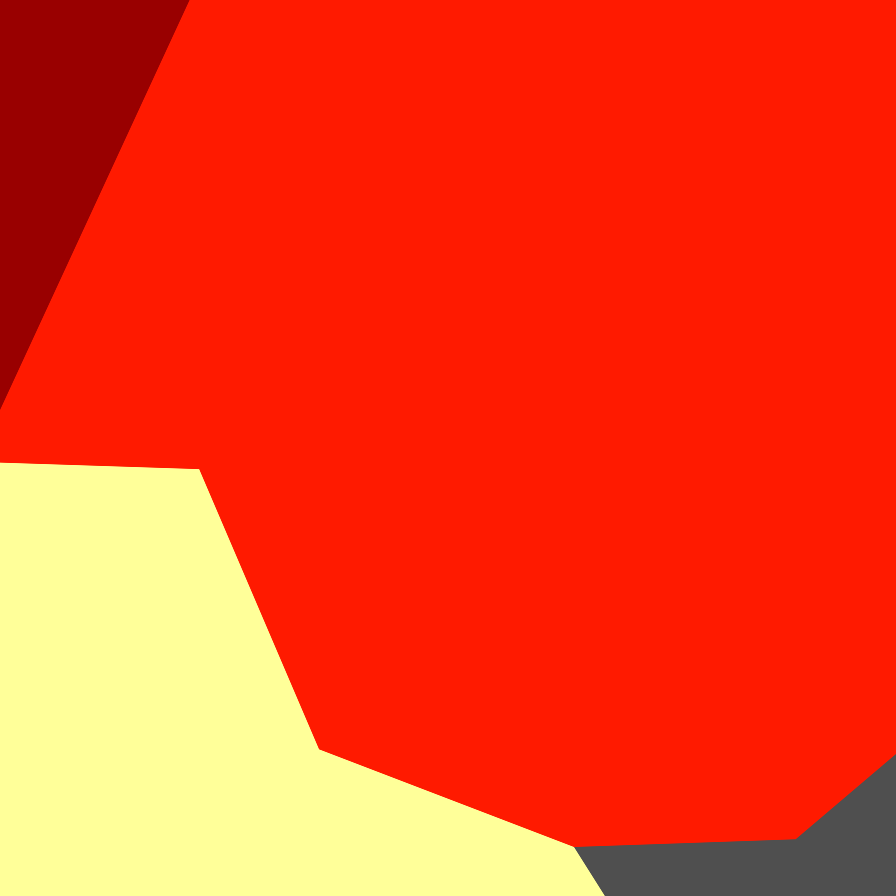
A WebGL 1 fragment shader for this background:

```glsl
precision highp float;
// Flat angular colour fields: a red ground with dark red, pale yellow and grey facets.

uniform vec2 u_resolution;

#define RED       vec3(1.0, 0.1, 0.0)
#define DARK_RED  vec3(0.6, 0.0, 0.0)
#define YELLOW    vec3(1.0, 1.0, 0.6)
#define GREY      vec3(0.31, 0.31, 0.31)
#define EDGE_SOFTNESS 0.5

// Signed distance to the line from a to b, negative on its right-hand side.
float lineDistance(vec2 p, vec2 a, vec2 b) {
  vec2 along = normalize(b - a);
  vec2 offset = p - a;
  return along.x * offset.y - along.y * offset.x;
}

// Coverage of a shape, smoothed over about one pixel.
float coverage(float distanceToShape) {
  float blur = EDGE_SOFTNESS / min(u_resolution.x, u_resolution.y);
  return 1.0 - smoothstep(-blur, blur, distanceToShape);
}

void main() {
  vec2 p = gl_FragCoord.xy / u_resolution;

  // Corners of the lower boundary, from left to right
  vec2 leftEnd   = vec2(0.0, 0.4837);
  vec2 shoulder  = vec2(0.2223, 0.4764);
  vec2 notch     = vec2(0.3561, 0.1637);
  vec2 junction  = vec2(0.6406, 0.0547);
  vec2 bottomEnd = vec2(0.6751, 0.0);
  vec2 greyBend  = vec2(0.888, 0.0633);
  vec2 rightEnd  = vec2(1.0, 0.1585);

  // Upper left corner facet
  float cornerFacet = lineDistance(p, vec2(0.2116, 1.0), vec2(0.0, 0.5423));

  // Grey facet: union of two half planes, later overlapped by yellow
  float greyFacet = min(lineDistance(p, junction, greyBend),
                        lineDistance(p, greyBend, rightEnd));

  // Yellow facet: two convex wedges joined at the notch
  float upperWedge = max(lineDistance(p, leftEnd, shoulder),
                         lineDistance(p, shoulder, notch));
  float lowerWedge = max(lineDistance(p, notch, junction),
                         lineDistance(p, junction, bottomEnd));
  float yellowFacet = min(upperWedge, lowerWedge);

  // Layers from back to front
  vec3 colour = RED;
  colour = mix(colour, DARK_RED, coverage(cornerFacet));
  colour = mix(colour, GREY, coverage(greyFacet));
  colour = mix(colour, YELLOW, coverage(yellowFacet));

  gl_FragColor = vec4(colour, 1.0);
}
```
